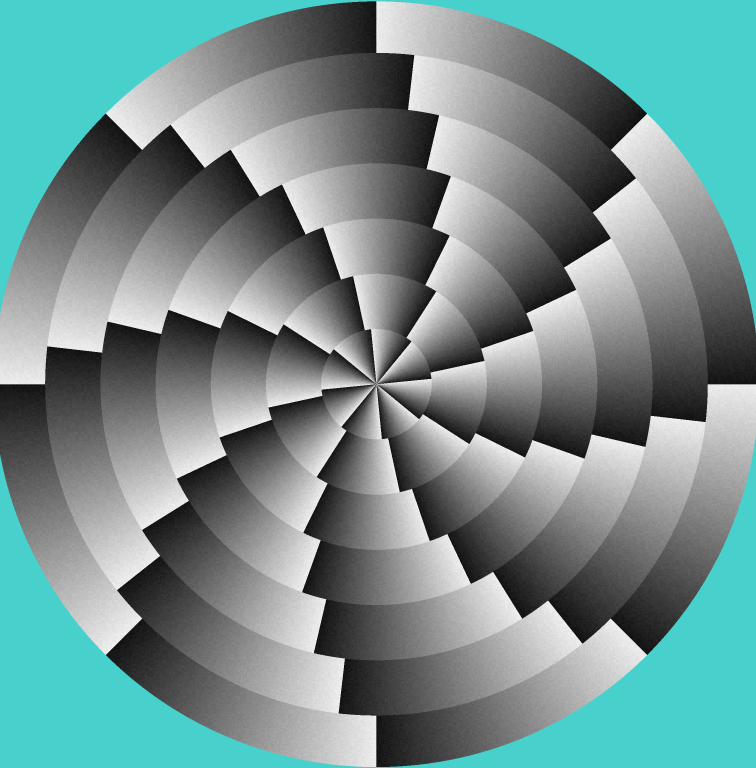
Give the GLSL for this background, as a Shadertoy shader.

```glsl
#define BACKDROP vec3(0.282, 0.820, 0.800)
#define CENTER vec2(-0.002, -0.0003)
#define DISC_RADIUS 0.4985
#define RING_WIDTH 0.0719
#define OUTER_RING 6.0
#define SECTORS 8.0
#define TWIST 0.1458
#define LIGHT 0.93
#define DARK 0.075
#define GRAIN 0.035
#define GRAIN_CELLS 512.0
#define SAMPLES 3

const float TAU = 6.2831853;

float hash(vec2 p) {
    return fract(sin(dot(p, vec2(12.9898, 78.233))) * 43758.5453);
}

// Grey ramp running clockwise through each sector, stepped ring by ring
float sectorShade(vec2 p) {
    float ring = floor(length(p) / RING_WIDTH);
    float turn = atan(p.x, p.y) / TAU * SECTORS;
    float ramp = fract(turn - (OUTER_RING - ring) * TWIST);
    return mix(LIGHT, DARK, ramp);
}

vec3 scene(vec2 p, float grain) {
    if (length(p) > DISC_RADIUS) return BACKDROP;
    return vec3(sectorShade(p) + grain);
}

void mainImage(out vec4 fragColor, in vec2 fragCoord) {
    // Fine grain on a grid fixed to the canvas
    vec2 cell = floor(fragCoord / iResolution.y * GRAIN_CELLS);
    float grain = (hash(cell) - 0.5) * GRAIN;

    // Average a grid of samples to smooth every edge
    vec3 color = vec3(0.0);
    for (int j = 0; j < SAMPLES; j++) {
        for (int i = 0; i < SAMPLES; i++) {
            vec2 jitter = (vec2(i, j) + 0.5) / float(SAMPLES) - 0.5;
            vec2 p = (fragCoord + jitter - 0.5 * iResolution.xy) / iResolution.y;
            color += scene(p - CENTER, grain);
        }
    }
    fragColor = vec4(color / float(SAMPLES * SAMPLES), 1.0);
}
```
